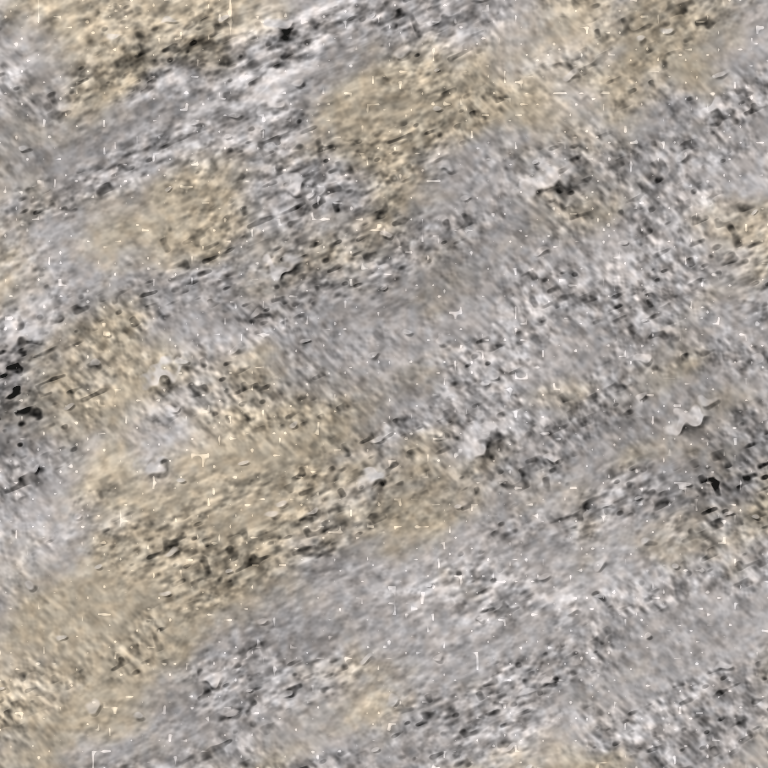
Write a three.js fragment shader that draws this texture.

```glsl
// Weathered grey-tan rock ground with fine grit, slanted ledges and scattered pale stones.
varying vec2 vUv;

float hash(vec2 p) {
  vec3 q = fract(vec3(p.xyx) * vec3(0.1031, 0.1030, 0.0973));
  q += dot(q, q.yzx + 33.33);
  return fract((q.x + q.y) * q.z);
}

float noise(vec2 p) {
  vec2 i = floor(p);
  vec2 f = fract(p);
  f = f * f * (3.0 - 2.0 * f);
  return mix(mix(hash(i), hash(i + vec2(1.0, 0.0)), f.x),
             mix(hash(i + vec2(0.0, 1.0)), hash(i + vec2(1.0)), f.x), f.y);
}

float fbm(vec2 p) {
  float sum = 0.0;
  float weight = 0.53;
  for (int i = 0; i < 4; i++) {
    sum += weight * noise(p);
    p = mat2(1.6, 1.2, -1.2, 1.6) * p + 17.3;
    weight *= 0.5;
  }
  return sum;
}

vec2 rotate(vec2 p, float angle) {
  float c = cos(angle);
  float s = sin(angle);
  return vec2(c * p.x + s * p.y, c * p.y - s * p.x);
}

// Soft elliptical spot, 1 at its centre.
float spot(vec2 p, vec2 centre, vec2 radius) {
  return 1.0 - smoothstep(0.0, 1.0, length((p - centre) / radius));
}

// Ragged stones on a jittered grid: x is the lit face, y the shadow at lower right.
vec2 stones(vec2 uv, float cells, float chance, float radius) {
  vec2 result = vec2(0.0);
  vec2 ragged = vec2(noise(uv * 75.0), noise(uv * 75.0 + 40.0)) - 0.5;
  for (int y = -1; y <= 1; y++) {
    for (int x = -1; x <= 1; x++) {
      vec2 id = floor(uv * cells) + vec2(float(x), float(y));
      float present = step(hash(id + cells), chance);
      vec2 centre = (id + vec2(hash(id + 3.1), hash(id + 7.7))) / cells;
      float size = radius * mix(0.4, 1.0, hash(id + 12.4));
      vec2 d = rotate(uv - centre, 0.3) / size + 1.3 * ragged;
      float face = 1.0 - smoothstep(0.5, 1.0, length(d * vec2(0.75, 1.4)));
      d += vec2(-0.35, 0.6);
      float shade = 1.0 - smoothstep(0.4, 1.0, length(d * vec2(0.8, 1.5)));
      result = max(result, present * vec2(face, shade * (1.0 - face)));
    }
  }
  return result;
}

// Gritty strokes lying along one direction, centred on zero.
float grit(vec2 uv, float angle) {
  vec2 p = rotate(uv, angle);
  return 0.31 * (noise(p * vec2(105.0, 190.0)) - 0.5)
       + 0.16 * (noise(p * vec2(48.0, 85.0) + 9.0) - 0.5)
       + 0.13 * (noise(p * vec2(230.0, 290.0) + 31.0) - 0.5);
}

void main() {
  vec2 uv = vUv;
  vec2 warp = vec2(fbm(uv * 9.0), fbm(uv * 9.0 + 50.0)) - 0.5;
  vec2 slope = rotate(uv + 0.04 * warp, 0.42);

  // Broad mottling and grit whose direction and strength wander
  float mottle = fbm(slope * vec2(5.0, 11.0) + 4.0);
  float clump = fbm(slope * vec2(9.0, 17.0) + 23.0);
  float lean = smoothstep(0.35, 0.65, noise(uv * 6.0 + 61.0) + 0.3 * (uv.x - 0.5));
  vec2 grainUv = uv + 0.012 * warp;
  float grain = mix(grit(grainUv, 0.45), grit(grainUv, -0.75), lean);
  float roughness = mix(0.65, 1.3, smoothstep(0.35, 0.62, clump));
  float light = 0.648 + 0.24 * (mottle - 0.5) + grain * roughness;

  // Dark pits gathered in clumps, and tiny bright flecks
  float pits = smoothstep(0.66, 0.92, noise(rotate(grainUv, 0.4) * vec2(80.0, 130.0) + 70.0));
  light -= 0.24 * pits * smoothstep(0.42, 0.62, clump);
  light += 0.25 * smoothstep(0.88, 0.98, noise(uv * 140.0 + 15.0));

  // Shadowed hollows near the left and right edges
  float hollow = spot(uv, vec2(0.01, 0.47), vec2(0.09, 0.12))
               + spot(rotate(uv - vec2(0.95, 0.38), 0.3), vec2(0.0), vec2(0.14, 0.06));
  light -= hollow * (0.12 + 0.35 * pits);

  // Broken ledges, lit above and shaded below
  float ledgeArea = spot(uv, vec2(0.28, 0.96), vec2(0.42, 0.24))
                  + 0.5 * spot(uv, vec2(0.42, 0.12), vec2(0.2, 0.08))
                  + 0.25 * smoothstep(0.55, 0.7, mottle);
  vec2 ledgeUv = slope * vec2(13.0, 38.0);
  float relief = fbm(ledgeUv) - fbm(ledgeUv + vec2(-0.1, 0.45));
  light += 0.9 * relief * min(ledgeArea, 1.0);

  // Stones and pebbles
  vec2 large = stones(uv, 6.0, 0.2, 0.03);
  vec2 small = stones(uv + 0.37, 24.0, 0.16, 0.010);
  float face = max(large.x, 0.65 * small.x);
  light = mix(light, 0.83 + 0.6 * grain, 0.8 * face);
  light -= 0.24 * max(large.y, 0.8 * small.y);

  // Cool grey rock stained with tan earth
  float stain = fbm(slope * vec2(6.0, 9.0) + 88.0) + 0.2 * (0.5 - uv.x);
  float earth = smoothstep(0.38, 0.68, stain) * (1.0 - 0.7 * face);
  vec3 tint = mix(vec3(1.03, 1.0, 0.99), vec3(1.075, 1.0, 0.885), earth);
  tint += 0.03 * (noise(uv * 95.0 + 5.0) - 0.5) * vec3(1.0, 0.0, -1.0);
  gl_FragColor = vec4(clamp(light, 0.1, 0.97) * tint, 1.0);
}
```
